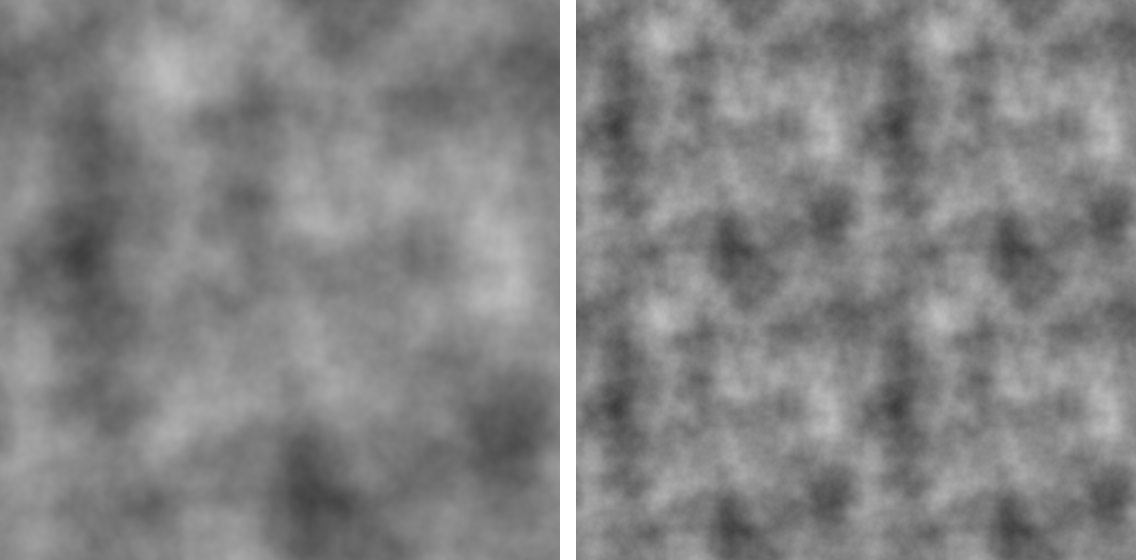
Left: one tile. Right: repeated 2 by 2.
Reproduce this texture procedurally as a WebGL 2 fragment shader.

```glsl
#version 300 es
precision highp float;

uniform vec2 u_resolution;
out vec4 fragColor;

const int BASE_CELLS = 4;        // lattice cells across the tile, first octave
const int OCTAVES = 5;
const float GAIN = 0.49;         // amplitude ratio between octaves
const float MEAN_GREY = 0.51;
const float CONTRAST = 0.318;
const uint SEED = 41u;
const float TAU = 6.28319;

// Integer hash of a lattice point, uniform in 0..1
float hash(ivec2 cell, uint layer) {
    uint h = uint(cell.x) * 1597u + uint(cell.y) * 51749u + (layer + SEED) * 7919u;
    h = h * 747796405u + 289133u;
    h = ((h >> ((h >> 28u) + 4u)) ^ h) * 277803737u;
    h = (h >> 22u) ^ h;
    return float(h >> 8u) / 16777216.0;
}

// Slope contribution of one lattice corner, with a unit gradient
float cornerRamp(ivec2 cell, vec2 offset, uint layer) {
    float angle = TAU * hash(cell, layer);
    return dot(vec2(cos(angle), sin(angle)), offset);
}

// Gradient noise that wraps after the given number of cells
float wrappedNoise(vec2 uv, int cells, uint layer) {
    vec2 p = uv * float(cells);
    ivec2 low = ivec2(floor(p)) % cells;
    ivec2 high = (low + 1) % cells;
    vec2 f = fract(p);
    vec2 s = f * f * f * (f * (f * 6.0 - 15.0) + 10.0);
    float bottom = mix(cornerRamp(low, f, layer),
                       cornerRamp(ivec2(high.x, low.y), f - vec2(1.0, 0.0), layer), s.x);
    float top = mix(cornerRamp(ivec2(low.x, high.y), f - vec2(0.0, 1.0), layer),
                    cornerRamp(high, f - 1.0, layer), s.x);
    return mix(bottom, top, s.y);
}

// Fractal sum of octaves, centred on zero
float clouds(vec2 uv) {
    float total = 0.0;
    float amplitude = 1.0;
    int cells = BASE_CELLS;
    for (int i = 0; i < OCTAVES; i++) {
        total += amplitude * wrappedNoise(uv, cells, uint(i));
        amplitude *= GAIN;
        cells *= 2;
    }
    return total;
}

void main() {
    vec2 uv = gl_FragCoord.xy / u_resolution;
    float grey = MEAN_GREY + CONTRAST * clouds(uv);
    fragColor = vec4(vec3(clamp(grey, 0.0, 1.0)), 1.0);
}
```
